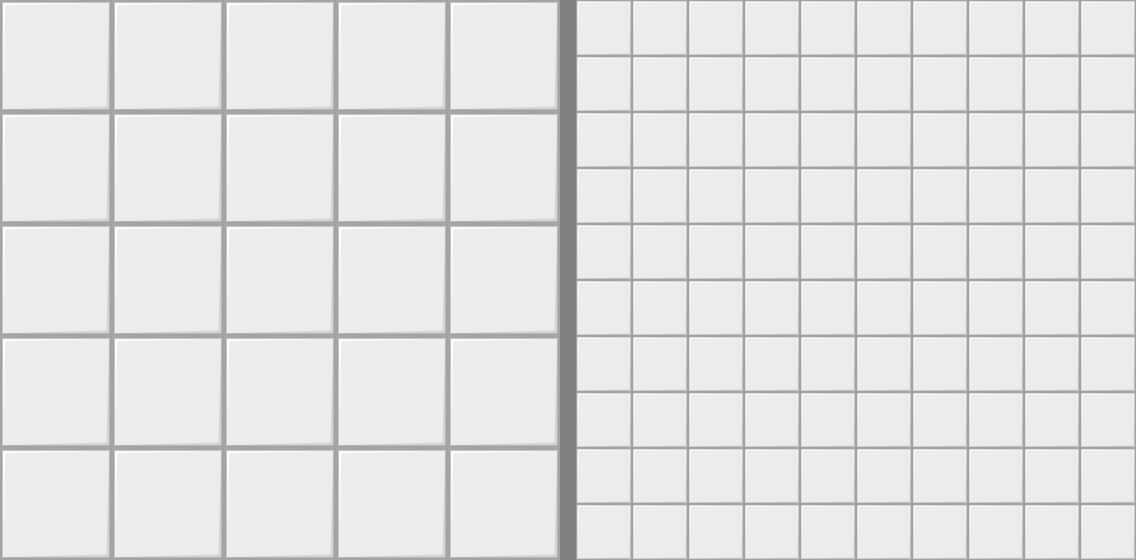
Left, the tile; right, the same tile 2 across and 2 down.
Reproduce this pattern procedurally as a three.js fragment shader.

```glsl
varying vec2 vUv;

// Coverage of the positive side of an edge, softened over about one hundredth of a cell
float cover(float d) {
  return smoothstep(-0.006, 0.006, d);
}

// Sliver along a tile side, widening from its thin end to its thick end
float wedge(float fromSide, float along, float thin, float thick) {
  return cover(mix(thin, thick, along) - fromSide);
}

void main() {
  // Five by five cells, with grout centred on the cell borders
  vec2 cell = fract(vUv * 5.0);
  vec2 toBorder = min(cell, 1.0 - cell);
  float tile = cover(min(toBorder.x, toBorder.y) - 0.0235);

  // Position on the tile face, 0 to 1 between the grout lines
  vec2 face = (cell - 0.0235) / 0.953;

  // Shaded bevels on the right and bottom, thickest at the lower right corner
  float shade = max(wedge(1.0 - face.x, 1.0 - face.y, 0.001, 0.028),
                    wedge(face.y, face.x, 0.001, 0.028));

  // Lit bevels on the left and top, thickest at the upper left corner
  float shine = max(wedge(face.x, face.y, 0.004, 0.025),
                    wedge(1.0 - face.y, 1.0 - face.x, 0.003, 0.025));

  vec3 glaze = mix(vec3(0.927), vec3(0.83), shade);
  glaze = mix(glaze, vec3(0.985), shine);

  gl_FragColor = vec4(mix(vec3(0.645), glaze, tile), 1.0);
}
```
